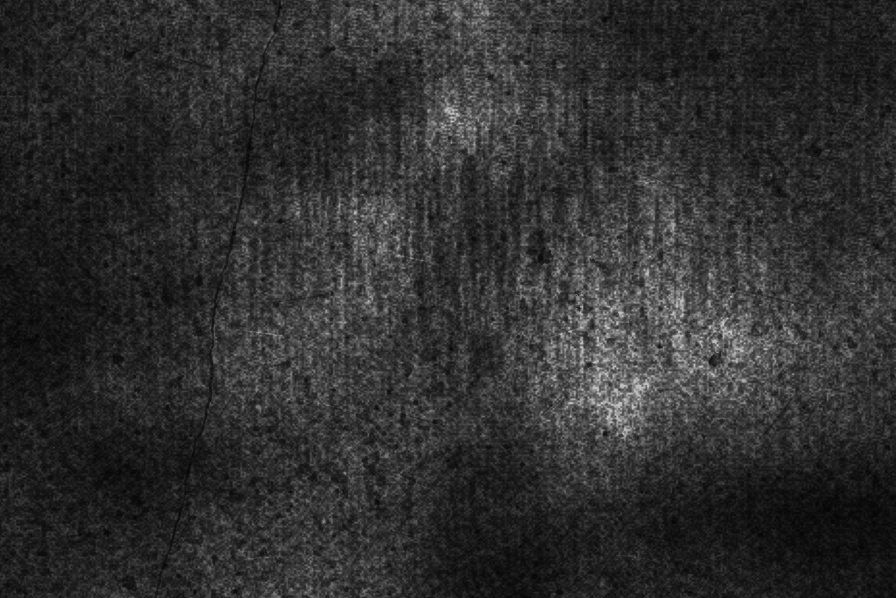
This texture is drawn by a WebGL 1 fragment shader. Its source:

```glsl
precision highp float;
// Dark worn concrete: broad soot stains and pale worn patches, vertical trowel streaks,
// fine grain, pits, faint scratches and one long crack.
// All layers add up as "shade", the logarithm of brightness over a base grey.
uniform vec2 u_resolution;

#define BASE_GREY 0.178
#define MOTTLE 1.5
#define FINE_GRAIN 0.95
#define COARSE_GRAIN 0.65
#define STREAKS 0.9
#define PIT_DEPTH 0.75
#define SCRATCH_DEPTH 0.35
#define CRACK_DEPTH 0.95
#define CRACK_WIDTH 0.0016

float hash(vec2 p) {
  return fract(sin(dot(p, vec2(127.1, 311.7))) * 43758.545);
}

float noise(vec2 p) {
  vec2 i = floor(p), f = fract(p);
  f = f * f * (3.0 - 2.0 * f);
  float low = mix(hash(i), hash(i + vec2(1.0, 0.0)), f.x);
  float high = mix(hash(i + vec2(0.0, 1.0)), hash(i + 1.0), f.x);
  return mix(low, high, f.y);
}

float fbm(vec2 p) {
  float sum = 0.0, weight = 0.5;
  for (int i = 0; i < 5; i++) {
    sum += weight * noise(p);
    p = mat2(1.6, 1.2, -1.2, 1.6) * p + 7.3;
    weight *= 0.5;
  }
  return sum / 0.97;
}

// Soft elliptical patch, 1 at its centre.
float patchAt(vec2 p, vec2 centre, vec2 radius) {
  vec2 d = (p - centre) / radius;
  return exp(-dot(d, d));
}

// Large pale and sooty areas.
float stains(vec2 p) {
  vec2 warp = vec2(fbm(p * 4.0 + 3.1), fbm(p * 4.0 + 18.7)) - 0.5;
  vec2 q = p + 0.28 * warp;
  float pale = 0.60 * patchAt(q, vec2(1.04, 0.38), vec2(0.55, 0.38))
             + 0.40 * patchAt(q, vec2(0.64, 0.92), vec2(0.28, 0.15))
             + 0.30 * patchAt(q, vec2(0.52, 0.14), vec2(0.25, 0.20));
  float soot = 0.75 * patchAt(q, vec2(0.04, 0.48), vec2(0.32, 0.48))
             + 0.60 * patchAt(q, vec2(0.53, 0.79), vec2(0.22, 0.08))
             + 0.90 * patchAt(q, vec2(0.94, 0.06), vec2(0.28, 0.12))
             + 1.00 * patchAt(q, vec2(1.48, 0.02), vec2(0.30, 0.22))
             + 0.70 * patchAt(q, vec2(1.28, 0.90), vec2(0.30, 0.17));
  return pale - soot;
}

// Ragged round spots, at most one per grid cell.
float spots(vec2 p, float cells, float share, float size, float edge) {
  vec2 g = p * cells, id = floor(g);
  vec2 centre = 0.3 + 0.4 * vec2(hash(id + 1.7), hash(id + 5.9));
  float radius = size * (0.5 + hash(id + 9.2));
  float ragged = (noise(g * 2.0 / size) - 0.5) * radius * 0.9;
  float d = length(fract(g) - centre) + ragged - radius;
  float blur = edge * cells;
  return step(hash(id + 13.4), share) * (1.0 - smoothstep(-blur, blur, d));
}

// Short thin lines leaning either way, one per grid cell at most.
float scratches(vec2 p, float cells, float share, float edge) {
  vec2 g = p * cells, id = floor(g);
  float angle = mix(-0.5, 1.1, hash(id + 2.3));
  vec2 d = fract(g) - 0.5;
  d = vec2(cos(angle) * d.x + sin(angle) * d.y, cos(angle) * d.y - sin(angle) * d.x);
  d.y += 0.5 * (hash(id + 6.1) - 0.5) * d.x * d.x;
  float line = 1.0 - smoothstep(0.0, 1.2 * edge * cells, abs(d.y));
  float taper = 1.0 - smoothstep(0.15, 0.42, abs(d.x));
  return step(hash(id + 8.8), share) * line * taper;
}

// Slanted, jagged crack running the full height.
float crack(vec2 p, float edge) {
  float path = 0.275 + 0.185 * p.y + 0.035 * (noise(vec2(p.y * 6.0, 2.5)) - 0.5)
             + 0.014 * (fbm(vec2(p.y * 35.0, 8.5)) - 0.5);
  float width = CRACK_WIDTH * (0.4 + 1.2 * noise(vec2(p.y * 24.0, 4.5)));
  float line = 1.0 - smoothstep(width - edge * 0.5, width + edge, abs(p.x - path));
  return line * (0.45 + 0.55 * noise(vec2(p.y * 18.0, 11.5)));
}

void main() {
  vec2 p = gl_FragCoord.xy / u_resolution.y;
  float edge = max(1.0 / u_resolution.y, 0.0015);

  // Stains and cloudy mottling
  float shade = stains(p) + MOTTLE * (fbm(p * 5.0 + 31.0) - 0.5);

  // Grain and trowel streaks, strongest around the upper middle
  shade += FINE_GRAIN * (noise(p * 310.0) - 0.5);
  shade += COARSE_GRAIN * (noise(p * 135.0 + 40.0) - 0.5);
  float brushed = 0.2 + 0.8 * patchAt(p, vec2(0.85, 0.62), vec2(0.50, 0.28));
  shade += STREAKS * brushed * (noise(p * vec2(150.0, 17.0) + 60.0) - 0.5);

  // Clustered pores, pits, pale flecks and a few larger holes
  float pores = smoothstep(0.66, 0.84, noise(p * 95.0 + 80.0)) * noise(p * 11.0 + 5.0);
  float pits = spots(p, 42.0, 0.16, 0.13, edge) + spots(p + 3.7, 6.0, 0.17, 0.055, edge);
  shade -= PIT_DEPTH * (0.8 * pores + pits);
  shade += 0.4 * spots(p + 9.1, 60.0, 0.08, 0.11, edge);

  // Scratches and the crack
  shade -= SCRATCH_DEPTH * scratches(p, 5.0, 0.45, edge);
  shade += SCRATCH_DEPTH * scratches(p + 4.37, 8.0, 0.25, edge);
  shade -= CRACK_DEPTH * crack(p, edge);

  gl_FragColor = vec4(vec3(clamp(BASE_GREY * exp(shade), 0.02, 0.75)), 1.0);
}
```
